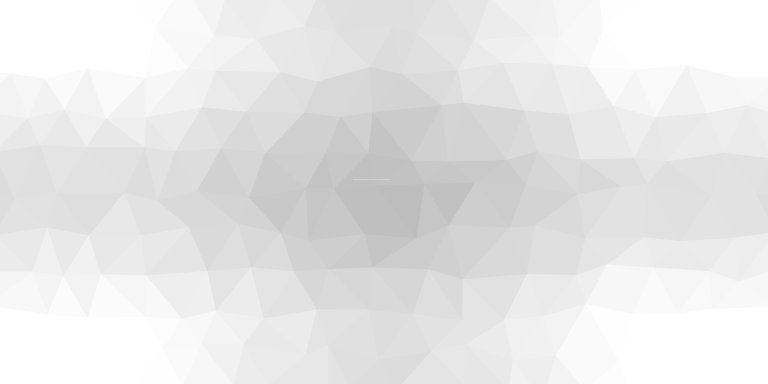
A Shadertoy shader for this background:

```glsl
// Pale low-poly backdrop: a jittered triangular lattice of flat grey facets.
// Each facet takes its tone from two crossing soft bands, sampled at its
// centroid, plus a small random shift; coverage weights smooth the edges.

const vec2 CELL = vec2(0.118, 0.104);       // lattice spacing, canvas heights
const vec2 JITTER = vec2(0.56, 0.48);       // full range, fraction of a cell
const vec2 BAND_REACH = vec2(0.61, 0.325);  // half widths: upright, level
const vec2 BAND_DEPTH = vec2(0.135, 0.135); // darkness at each band's core
const float TONE_SPREAD = 0.013;
const float STREAK_LIGHT = 0.09;

// Sine-free hash
vec2 hash22(vec2 p) {
    vec3 h = fract(vec3(p.xyx) * vec3(0.1031, 0.1030, 0.0973));
    h += dot(h, h.yzx + 33.33);
    return fract((h.xx + h.yz) * h.zy);
}

// Skewed lattice point, nudged at random
vec2 latticeVertex(vec2 id) {
    vec2 nudge = (hash22(id + 57.0) - 0.5) * JITTER;
    return (vec2(id.x + 0.5 * id.y, id.y) + nudge) * CELL;
}

// Signed distance to the line ab, positive on its left
float leftOf(vec2 p, vec2 a, vec2 b) {
    vec2 e = b - a;
    return (e.x * (p.y - a.y) - e.y * (p.x - a.x)) / length(e);
}

// Sum of the two bands, fading to nothing in the corners
float bandDarkness(vec2 p) {
    vec2 tent = max(1.0 - abs(p) / BAND_REACH, 0.0);
    return dot(BAND_DEPTH, pow(tent, vec2(0.85)));
}

// Returns (tone * coverage, coverage) for one counterclockwise facet
vec2 facet(vec2 p, vec2 a, vec2 b, vec2 c, float seed, float pixel) {
    float inside = min(leftOf(p, a, b), min(leftOf(p, b, c), leftOf(p, c, a)));
    float coverage = clamp(inside / pixel + 0.5, 0.0, 1.0);
    float dark = bandDarkness((a + b + c) / 3.0);
    float shift = (2.0 * seed - 1.0) * TONE_SPREAD * smoothstep(0.0, 0.05, dark);
    return vec2(1.0 - dark - shift, 1.0) * coverage;
}

// Coverage of a thin level line from x = span.x to span.y
float hairline(vec2 p, vec2 span, float y, float halfWidth, float pixel) {
    float outsideX = max(span.x - p.x, p.x - span.y);
    float d = max(outsideX, abs(p.y - y) - halfWidth);
    return clamp(0.5 - d / pixel, 0.0, 1.0);
}

void mainImage(out vec4 fragColor, in vec2 fragCoord) {
    float pixel = 1.0 / iResolution.y;
    vec2 p = (fragCoord - 0.5 * iResolution.xy) * pixel;

    // Undo the skew to find the nearby lattice cells
    vec2 grid = p / CELL;
    vec2 home = floor(vec2(grid.x - 0.5 * grid.y, grid.y));

    // Blend the facets of the 3 x 3 neighbourhood by coverage
    vec2 sum = vec2(0.0);
    for (int j = -1; j <= 1; j++) {
        for (int i = -1; i <= 1; i++) {
            vec2 id = home + vec2(i, j);
            vec2 a = latticeVertex(id);
            vec2 b = latticeVertex(id + vec2(1.0, 0.0));
            vec2 c = latticeVertex(id + vec2(0.0, 1.0));
            vec2 d = latticeVertex(id + vec2(1.0, 1.0));
            vec2 seeds = hash22(id + 131.0);
            sum += facet(p, a, b, c, seeds.x, pixel);
            sum += facet(p, b, d, c, seeds.y, pixel);
        }
    }
    float tone = sum.x / max(sum.y, 0.001);

    // Faint light seam near the core
    tone += STREAK_LIGHT * hairline(p, vec2(-0.08, 0.015), 0.032, 0.001, pixel);
    fragColor = vec4(vec3(clamp(tone, 0.0, 1.0)), 1.0);
}
```
